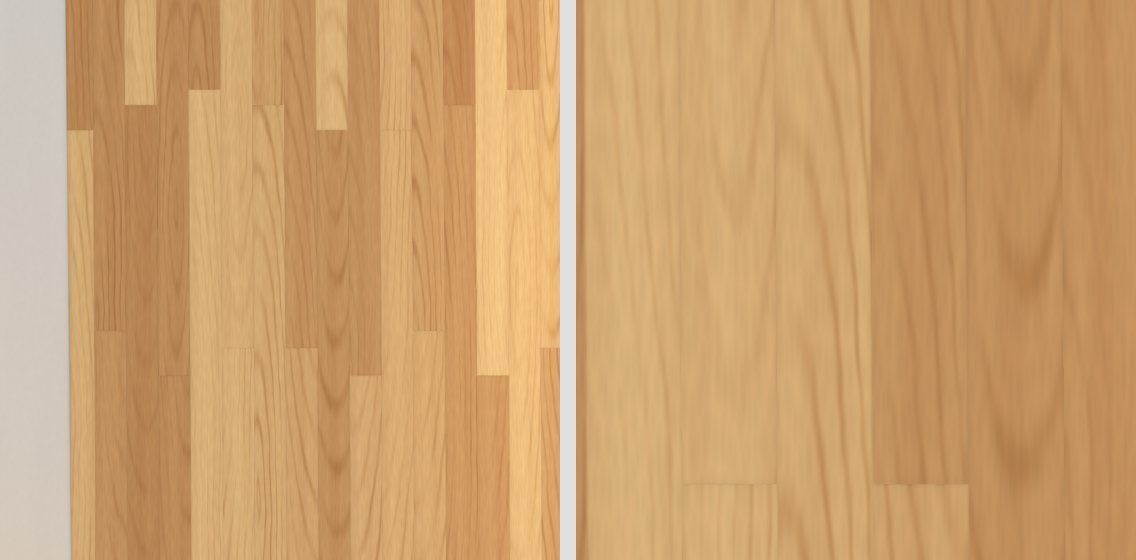
Left, the full canvas; right, a detail of the centre.
Write a Shadertoy shader that draws this texture.

```glsl
const float STRIP_WIDTH = 0.0569;
const float TAU = 6.28318;
const vec3 DARK_WOOD = vec3(0.71, 0.505, 0.315);
const vec3 LIGHT_WOOD = vec3(0.87, 0.715, 0.495);
const vec3 GRAIN_TINT = vec3(0.84, 0.76, 0.66);
const vec3 WALL_TOP = vec3(0.805, 0.785, 0.76);
const vec3 WALL_BOTTOM = vec3(0.835, 0.785, 0.735);

// Tone of each strip above and below its joint: 0 dark, 1 light
const float UPPER_TONE[16] = float[16](0.15, 0.2, 0.88, 0.2, 0.2, 0.8, 0.5, 0.3,
                                       0.88, 0.25, 0.72, 0.42, 0.05, 0.95, 0.35, 0.75);
const float LOWER_TONE[16] = float[16](0.82, 0.33, 0.1, 0.2, 0.88, 0.85, 0.72, 0.6,
                                       0.25, 0.68, 0.72, 0.62, 0.3, 0.3, 0.85, 0.4);

float hash(vec2 p) {
    return fract(sin(dot(p, vec2(127.1, 311.7))) * 4375.85);
}

// Distance to the nearest scattered cell point
float cellular(vec2 p) {
    vec2 cell = floor(p);
    float nearest = 2.0;
    for (int j = -1; j <= 1; j++)
        for (int i = -1; i <= 1; i++) {
            vec2 c = cell + vec2(i, j);
            vec2 point = c + vec2(hash(c), hash(c + 41.3));
            nearest = min(nearest, distance(p, point));
        }
    return nearest;
}

float layeredSines(vec2 p, float seed) {
    float sum = 0.0, amplitude = 0.5;
    for (int i = 0; i < 4; i++) {
        sum += amplitude * sin(p.x + seed + 1.3 * sin(p.y + seed * 1.7));
        p = p * 1.9 + vec2(1.7, 2.9);
        amplitude *= 0.55;
    }
    return sum;
}

// Joints alternate between a high and a low row, with a wavy offset
float jointHeight(float strip) {
    float pair = floor(strip * 0.5);
    float high = 0.8 - 0.04 * cos(TAU * (pair - 4.5) / 5.0);
    float low = 0.365 + 0.044 * cos(TAU * pair / 2.5);
    return mod(strip, 2.0) < 0.5 ? high : low;
}

float stripTone(float strip, float y, float soft) {
    int index = int(clamp(strip, 0.0, 15.0));
    float joint = jointHeight(strip);
    return mix(LOWER_TONE[index], UPPER_TONE[index], smoothstep(-soft, soft, y - joint));
}

// Long arched growth rings, fading in and out along the board
float growthRings(vec2 p, float seed) {
    float center = (hash(vec2(seed, 2.0)) - 0.5) * 1.6 * STRIP_WIDTH;
    float tip = hash(vec2(seed, 5.0));
    float wobble = 0.004 * layeredSines(p * vec2(25.0, 14.0), seed);
    float radius = length(vec2(p.x - center + wobble, 0.09 * (p.y - tip)));
    float lines = pow(0.5 + 0.5 * sin(radius * 620.0 + 1.5 * wobble), 5.0);
    float patches = 0.5 + 0.6 * layeredSines(p * vec2(60.0, 9.0), seed + 3.0);
    return lines * clamp(patches, 0.1, 1.0) * mix(0.35, 1.0, hash(vec2(seed, 8.0)));
}

vec3 woodColor(vec2 uv, float soft) {
    // Strips lean slightly, the leftmost one is cut by the wall
    float column = (uv.x - 0.171 + 0.006 * uv.y) / STRIP_WIDTH + 1.0;
    float strip = floor(column);
    float across = column - strip;
    float edge = (across < 0.5 ? across : across - 1.0) * STRIP_WIDTH;
    float seam = floor(column + 0.5);
    float tone = mix(stripTone(seam - 1.0, uv.y, soft),
                     stripTone(seam, uv.y, soft), smoothstep(-soft, soft, edge));

    // Grain differs for each board
    float above = step(jointHeight(strip), uv.y);
    float seed = 10.0 * hash(vec2(strip + 3.0, above + 1.0));
    vec2 local = vec2((across - 0.5) * STRIP_WIDTH, uv.y);
    float rings = growthRings(local, seed);
    float streaks = layeredSines(vec2(local.x * 150.0, uv.y * 4.0), seed);
    float fibres = cellular(uv * vec2(260.0, 38.0) + seed) - 0.5;

    vec3 color = mix(DARK_WOOD, LIGHT_WOOD, tone + 0.1 * streaks);
    color *= mix(vec3(1.0), GRAIN_TINT, 0.75 * rings);
    color *= 1.0 + 0.05 * fibres;

    // Fine dark seams
    float seamLine = exp(-abs(edge) / 0.0015);
    float jointLine = exp(-abs(uv.y - jointHeight(strip)) / 0.0015);
    return color * (1.0 - 0.05 * max(seamLine, jointLine));
}

vec3 wallColor(vec2 uv) {
    float plaster = cellular(uv * vec2(110.0, 75.0)) - 0.5;
    vec3 color = mix(WALL_BOTTOM, WALL_TOP, uv.y);
    return color * (1.0 + 0.012 * plaster + 0.008 * layeredSines(uv * vec2(40.0, 6.0), 2.0));
}

void mainImage(out vec4 fragColor, in vec2 fragCoord) {
    vec2 uv = fragCoord / iResolution.xy;
    float soft = max(0.0018, 1.0 / iResolution.y);

    // Warm light grows toward the right edge
    float glow = smoothstep(0.55, 1.05, uv.x) * (1.0 - 0.5 * abs(uv.y - 0.5));
    vec3 light = vec3(0.98 + 0.05 * uv.x) + glow * vec3(0.12, 0.10, 0.06);
    vec3 wood = woodColor(uv, soft) * light;

    // Wall border with a narrow contact shadow
    float border = uv.x - mix(0.127, 0.117, uv.y);
    vec3 color = mix(wallColor(uv), wood, smoothstep(-soft, soft, border));
    color *= 1.0 - 0.1 * exp(-abs(border) / 0.003);
    fragColor = vec4(color, 1.0);
}
```
